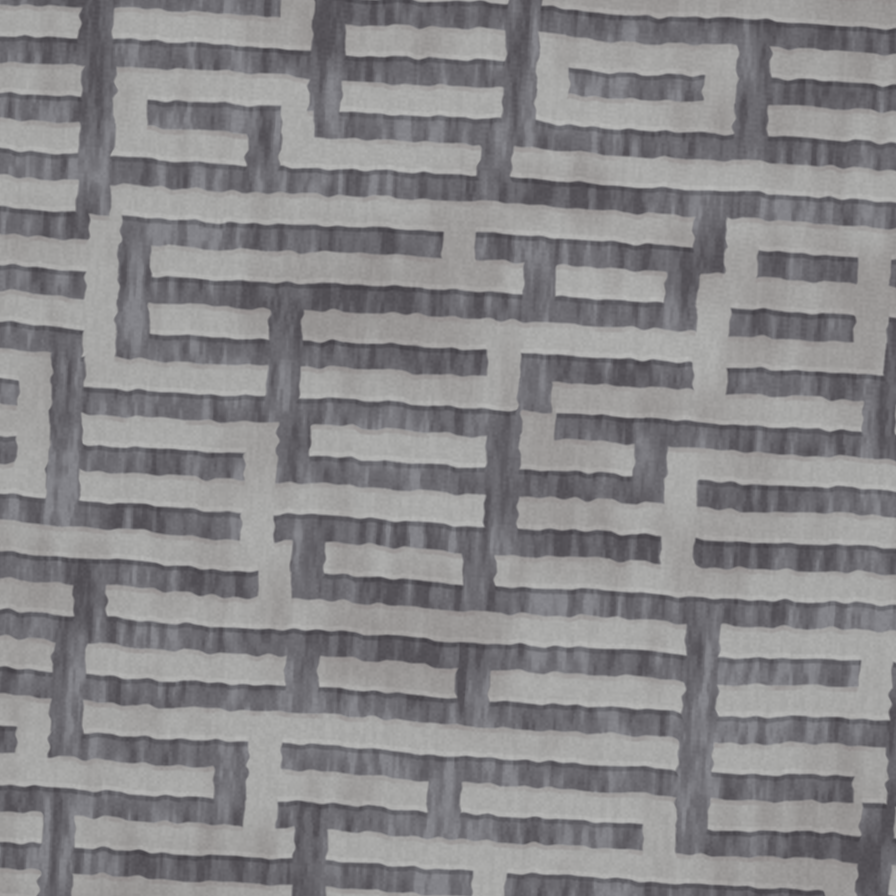
A WebGL 2 fragment shader for this texture:

```glsl
#version 300 es
precision highp float;

uniform vec2 u_resolution;
out vec4 fragColor;

float hash(vec2 p) {
    return fract(sin(dot(p, vec2(127.1, 311.7))) * 43758.5453);
}

float noise(vec2 p) {
    vec2 i = floor(p), f = fract(p);
    f = f * f * (3.0 - 2.0 * f);
    return mix(mix(hash(i), hash(i + vec2(1, 0)), f.x),
               mix(hash(i + vec2(0, 1)), hash(i + vec2(1, 1)), f.x), f.y);
}

// Darkness along one band: even bands are dark with pale gaps,
// odd bands are pale with dark bridges.
float bandInk(float band, float x) {
    float column = floor(x / 0.235);
    float block = floor((band + 5.0 * hash(vec2(column, 3.7))) / 5.0);
    vec2 key = vec2(column, block);
    float center = (column + 0.5) * 0.235 + 0.09 * (hash(key + 7.3) - 0.5);
    float side = hash(key + 19.1) < 0.5 ? -0.018 : 0.018;
    bool isDark = mod(band, 2.0) < 0.5;
    float chance = isDark ? 0.48 : 0.66;
    float present = step(hash(vec2(band, column) + 41.3), chance);
    float across = abs(x - center - (isDark ? side : -side));
    float link = present * (1.0 - smoothstep(0.0165, 0.0205, across));
    return isDark ? 1.0 - link : link;
}

// Maze of bands; each border blends the two bands that meet there.
float mazeInk(vec2 p) {
    float t = p.y * 15.5;
    float k = 2.0 * floor(t), f = fract(t);
    float ink = mix(bandInk(k, p.x), bandInk(k + 1.0, p.x), smoothstep(0.2, 0.26, f));
    return mix(ink, bandInk(k + 2.0, p.x), smoothstep(0.74, 0.8, f));
}

void main() {
    vec2 uv = gl_FragCoord.xy / u_resolution;

    // Slightly turned cloth with a slow sag and ragged tufts
    vec2 p = vec2(uv.x - 0.05 * uv.y, uv.y + 0.06 * uv.x) + vec2(0.06, 0.02);
    vec2 cloth = p;
    p.y += 0.007 * (noise(p * vec2(7.0, 5.0)) - 0.5);
    p.y += 0.005 * (noise(p * vec2(75.0, 16.0)) - 0.5);
    p.x += 0.005 * (noise(p * vec2(20.0, 110.0) + 9.0) - 0.5);

    float ink = mazeInk(p);
    float above = mazeInk(p + vec2(0.0, 0.0055));
    float below = mazeInk(p - vec2(0.0, 0.0055));

    // Fibre detail: upright streaks, fine grain and broad worn patches
    float streak = noise(cloth * vec2(110.0, 18.0));
    float fibre = noise(cloth * vec2(260.0, 70.0));
    float grain = noise(cloth * 330.0) - 0.5;
    float patchTone = noise(cloth * vec2(9.0, 13.0) + 4.0);

    // Pale flat weave with faint ribs
    vec3 pale = mix(vec3(0.595, 0.585, 0.58), vec3(0.665, 0.665, 0.66),
                    smoothstep(0.15, 0.7, 0.6 * patchTone + 0.4 * noise(cloth * vec2(45.0, 12.0))));
    pale += 0.025 * (fibre - 0.5);

    // Brushed dark pile with lighter rubbed streaks
    float rub = 0.5 * streak + 0.2 * fibre + 0.3 * patchTone;
    vec3 pile = mix(vec3(0.33, 0.32, 0.34), vec3(0.42, 0.415, 0.435), smoothstep(0.25, 0.55, rub));
    pile = mix(pile, vec3(0.52, 0.52, 0.54), smoothstep(0.52, 0.8, rub));

    // Raised rims: pinkish crease on the top edge, shade beneath the pale weave
    float topRim = (1.0 - ink) * above;
    float lowRim = (1.0 - ink) * below;
    pale = mix(pale, vec3(0.55, 0.52, 0.52), 0.55 * topRim * noise(cloth * vec2(60.0, 25.0)));
    pale += 0.035 * lowRim;
    pile -= 0.075 * ink * (1.0 - above) * (0.4 + streak);

    vec3 color = mix(pale, pile, ink) + 0.035 * grain;
    color *= 0.985 + 0.03 * noise(uv * 3.0);
    fragColor = vec4(color, 1.0);
}
```
